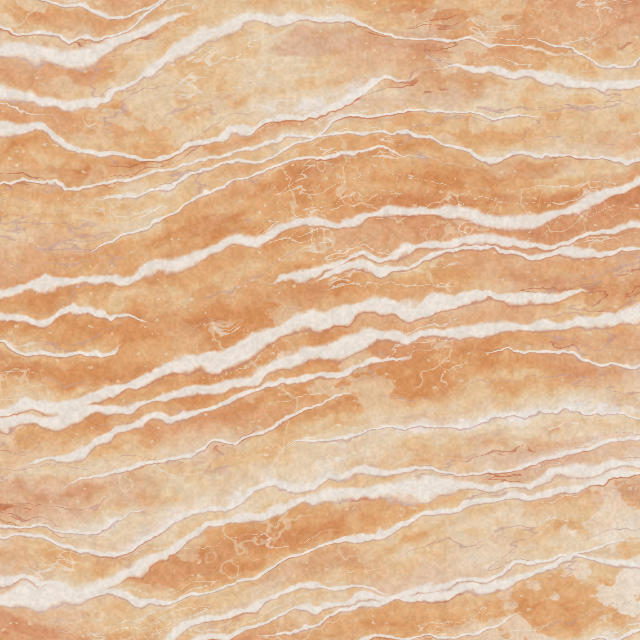
Reproduce this texture procedurally as a three.js fragment shader.

```glsl
varying vec2 vUv;
const vec3 DEEP = vec3(0.835, 0.575, 0.375);
const vec3 ORANGE = vec3(0.870, 0.660, 0.465);
const vec3 TAN = vec3(0.890, 0.745, 0.575);
const vec3 CREAM = vec3(0.895, 0.800, 0.680);
const vec3 WHITE = vec3(0.920, 0.885, 0.850);
const vec3 ROSE = vec3(0.850, 0.630, 0.510);
const vec3 LILAC = vec3(0.770, 0.625, 0.600);
const vec3 RUST = vec3(0.740, 0.420, 0.300);
const int VEINS = 26;
const float VEIN_LOW = -0.26;
const float VEIN_HIGH = 1.08;
const float VEIN_THIN = 0.0012;
const float VEIN_THICK = 0.0095;
const float EDGE_WIDTH = 0.0017;
const float SLOPE = 0.06;
const float FAN = 0.15;
const float TONE = 0.32;
const float CONTRAST = 1.30;
const float CRACK_WIDTH = 0.012;
const float SPECK_CELLS = 95.0;
const float GRAIN_CELLS = 256.0;
const float GRAIN = 0.10;

float hash(vec2 p) {
  vec3 q = fract(p.xyx * 0.1031);
  q += dot(q, q.yzx + 33.33);
  return fract((q.x + q.y) * q.z);
}
float valueNoise(vec2 p) {
  vec2 i = floor(p), f = fract(p);
  f = f * f * (3.0 - 2.0 * f);
  return mix(mix(hash(i), hash(i + vec2(1, 0)), f.x),
             mix(hash(i + vec2(0, 1)), hash(i + vec2(1, 1)), f.x), f.y);
}
float fbm(vec2 p) {
  float sum = 0.0, amp = 0.516;
  for (int i = 0; i < 5; i++) {
    sum += amp * valueNoise(p);
    p = mat2(1.6, 1.2, -1.2, 1.6) * p + 17.3;
    amp *= 0.5;
  }
  return sum;
}
// Height across the bedding: layers rise and fan out to the right
float bedding(vec2 p) {
  float v = p.y - SLOPE * p.x - FAN * p.x * p.x * (1.0 - p.y);
  v += 0.12 * (valueNoise(p * vec2(2.3, 1.8) + 4.7) - 0.5);
  v += 0.07 * (fbm(p * vec2(5.0, 7.0) + 31.0) - 0.5);
  return v + 0.024 * (fbm(p * vec2(30.0, 26.0) + 57.0) - 0.5);
}
// x: white core, y: pale halo, z: dark lower edge
vec3 veins(float x, float v) {
  vec3 total = vec3(0.0);
  for (int i = 0; i < VEINS; i++) {
    float id = float(i), size = hash(vec2(id, 3.0));
    float base = mix(VEIN_LOW, VEIN_HIGH, (id + hash(vec2(id, 9.0))) / float(VEINS));
    float d = v - base - 0.10 * (valueNoise(vec2(x * 2.6, id * 7.0)) - 0.5)
            - 0.018 * (valueNoise(vec2(x * 17.0, id * 5.0 + 90.0)) - 0.5);
    float swell = valueNoise(vec2(x * 9.0, id * 11.0 + 40.0))
                + 0.6 * valueNoise(vec2(x * 55.0, id * 13.0 + 70.0));
    float calm = smoothstep(0.05, 0.20, abs(base - 0.52));
    float run = valueNoise(vec2(x * 3.0, id * 3.0 + 20.0)) + 0.40 * size + 0.22 * calm;
    float present = smoothstep(0.55, 0.78, run);
    float width = mix(VEIN_THIN, VEIN_THICK, size * size) * (0.2 + swell) * present;
    float soft = mix(0.1, 0.9, hash(vec2(id, 27.0)));
    float core = 1.0 - smoothstep(width * 0.6, width * (1.0 + soft) + 0.0012, abs(d));
    float halo = exp(-abs(d) / (d > 0.0 ? 0.022 : 0.009)) * (0.5 + 0.5 * calm);
    float rim = (d + width * (1.0 + 0.5 * soft) + 0.001) / EDGE_WIDTH;
    total = max(total, vec3(core * smoothstep(0.0, 0.3, present), present * vec2(halo, exp(-rim * rim))));
  }
  return total;
}
// Thin broken line where the noise crosses its mean
float crack(vec2 p) {
  return 1.0 - smoothstep(CRACK_WIDTH * 0.3, CRACK_WIDTH, abs(fbm(p) - 0.5));
}
// Scattered pale fossil flecks, one per chosen cell
float specks(vec2 p) {
  vec2 cell = floor(p);
  float radius = 0.08 + 0.25 * hash(cell + 13.0);
  float d = length((fract(p) - 0.5) * vec2(0.8, 1.2)) + 0.4 * (valueNoise(p * 3.0) - 0.5);
  return step(0.91, hash(cell)) * (1.0 - smoothstep(radius * 0.6, radius, d));
}
vec3 stone(float t) {
  vec3 c = mix(DEEP, ORANGE, smoothstep(0.0, 0.30, t));
  c = mix(c, TAN, smoothstep(0.30, 0.55, t));
  c = mix(c, CREAM, smoothstep(0.53, 0.78, t));
  return mix(c, WHITE, smoothstep(0.80, 1.15, t));
}
void main() {
  vec2 p = vUv;
  float v = bedding(p);
  vec3 vein = veins(p.x, v);
  // Bedded body colour with rosy clouds and rust stains
  float corner = smoothstep(0.45, 1.0, p.x - 0.9 * p.y);
  float middle = 1.0 - smoothstep(0.08, 0.24, abs(v - 0.50));
  float tone = TONE + CONTRAST * (fbm(vec2(p.x * 2.4, v * 9.0)) - 0.5);
  tone += 0.65 * (fbm(vec2(p.x * 9.0, v * 48.0) + 12.0) - 0.5) + 0.55 * (fbm(p * 38.0) - 0.5);
  vec3 color = stone(tone + 0.27 * corner - 0.09 * middle + 0.34 * vein.y);
  float rosy = smoothstep(0.48, 0.66, fbm(vec2(p.x * 3.0, v * 13.0) + 61.0));
  float stain = smoothstep(0.54, 0.70, fbm(vec2(p.x * 6.0, v * 24.0) + 83.0));
  color = mix(color, ROSE, 0.45 * rosy * (1.0 - 0.6 * vein.y));
  color = mix(color, RUST, 0.28 * stain * (1.0 - vein.y));
  // Chalky patches and flecks
  float chalk = smoothstep(0.54, 0.60, fbm(p * vec2(20.0, 28.0) + 45.0));
  float cloud = smoothstep(0.52, 0.66, fbm(p * vec2(4.0, 6.0) + 77.0));
  color = mix(color, CREAM, chalk * (0.15 + 0.5 * cloud));
  color = mix(color, WHITE, 0.7 * chalk * corner);
  color = mix(color, CREAM, 0.7 * specks(p * SPECK_CELLS));
  // Fine cracks across the beds, pale and dark seams along them
  float broken = smoothstep(0.42, 0.62, valueNoise(p * 9.0 + 6.0));
  float web = max(crack(p * 8.0 + 21.0), 0.7 * crack(p * 17.0 + 71.0));
  color = mix(color, CREAM, 0.6 * broken * web);
  color = mix(color, WHITE, 0.6 * broken * crack(vec2(p.x * 5.0, v * 26.0) + 14.0));
  color = mix(color, mix(LILAC, RUST, stain), 0.6 * (1.0 - broken) * crack(vec2(p.x * 4.0, v * 19.0) + 38.0));
  // White veins with their stained rims
  color = mix(color, mix(LILAC, RUST, max(stain, 0.5 * middle)), 0.7 * vein.z);
  color = mix(color, WHITE, 0.95 * vein.x);
  float grain = 0.6 * valueNoise(p * GRAIN_CELLS) + 0.4 * valueNoise(p * GRAIN_CELLS * 0.4);
  gl_FragColor = vec4(clamp(color + GRAIN * (grain - 0.5), 0.0, 1.0), 1.0);
}
```
